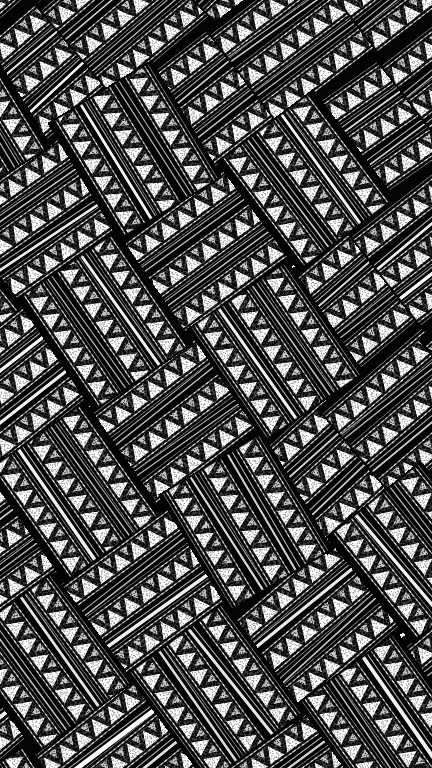
This pattern is drawn by a Shadertoy shader. Its source:

```glsl
const float BLOCK = 0.284;   // block side, in canvas widths
const float LANES = 3.0;     // ornamented bands per block
const float INK = 0.015;

float hash(vec2 p) {
    vec3 q = fract(vec3(p.xyx) * 0.1031);
    q += dot(q, q.yzx + 33.33);
    return fract((q.x + q.y) * q.z);
}

float cover(float d, float px) {
    return 1.0 - smoothstep(-0.5 * px, 0.5 * px, d);
}

float lineMask(float x, float halfWidth, float px) {
    return cover(abs(x) - halfWidth, px);
}

vec2 rotate(vec2 p, float angle) {
    float c = cos(angle), s = sin(angle);
    return vec2(c * p.x - s * p.y, s * p.x + c * p.y);
}

// Distance to the nearest scattered cell point
float cellular(vec2 p) {
    vec2 base = floor(p);
    float nearest = 2.0;
    for (int j = -1; j <= 1; j++)
    for (int i = -1; i <= 1; i++) {
        vec2 c = base + vec2(i, j);
        vec2 point = c + vec2(hash(c), hash(c + 71.7));
        nearest = min(nearest, length(p - point));
    }
    return nearest;
}

float triangleDistance(vec2 p, float halfBase, float halfHeight) {
    vec2 normal = normalize(vec2(2.0 * halfHeight, halfBase));
    float side = dot(vec2(abs(p.x), p.y - halfHeight), normal);
    return max(-p.y - halfHeight, side);
}

// Large and small triangles parted by a dark speckled zigzag
float triangleBand(vec2 p, float grain, float px) {
    vec2 large = vec2(mod(p.x, 0.5) - 0.25, p.y);
    vec2 small = vec2(mod(p.x + 0.25, 0.5) - 0.25, 0.09 - p.y);
    float dLarge = triangleDistance(large, 0.205, 0.2);
    float dSmall = triangleDistance(small, 0.105, 0.11);
    float zigzag = mix(0.02, 0.25, smoothstep(0.2, 0.8, grain));
    zigzag *= cover(abs(p.y) - 0.23, px);
    float speckle = smoothstep(0.1, 0.45, grain);
    float value = mix(max(zigzag, INK), mix(0.25, 0.78, speckle), cover(dSmall, px));
    return mix(value, mix(0.62, 0.99, speckle), cover(dLarge, px));
}

// Stitched inner rails, and a fainter outer rail on some lanes
float rails(vec2 p, float grain, float seed, float px) {
    float y = abs(p.y);
    float stitch = 0.65 + 0.22 * sin(p.x * 48.0) + 0.1 * sin(p.x * 19.0 + p.y * 7.0);
    float inner = lineMask(y - 0.275, 0.016, px) * stitch;
    float outer = lineMask(y - 0.36, 0.011, px) * mix(0.25, 0.7, grain);
    return max(inner, outer * step(0.4, fract(seed * 7.0 + step(0.0, p.y) * 0.37)));
}

// Light slits between bands, each with its own width and slant
float slits(float along, float t, vec2 id, float bias, float px) {
    float edge = floor(t + 0.5);
    float seed = hash(id + edge * 13.7);
    float slant = (hash(id + edge * 5.3 + 9.0) - 0.5) * 0.08;
    float x = t - edge - slant * along;
    float width = mix(0.016, 0.05, seed * seed * bias);
    float inside = step(0.5, edge) * step(edge, LANES - 0.5);
    float main = lineMask(x + 0.04, width, px) * mix(0.65, 0.99, seed);
    float thin = lineMask(x - 0.085, 0.014, px) * 0.65;
    return inside * max(main, thin);
}

float shadeBlock(vec2 p, vec2 id, float edge, float bias, float px) {
    float t = p.y * LANES + 0.5 * LANES;
    float lane = floor(t);
    float seed = hash(id + lane * 3.1);
    vec2 q = vec2(p.x * LANES + seed * 0.5, fract(t) - 0.5);
    float grain = cellular(vec2(q.x, t) * 17.0 + id * 37.0);
    float value = triangleBand(q, grain, px);
    value = max(value, rails(q, grain, seed, px));
    value = max(value, slits(p.x * LANES, t, id, bias, px));
    return mix(INK, value, smoothstep(0.008, 0.024, edge));
}

// The upper and right rims hold rising blocks only
float rimOf(vec2 cell) {
    float upper = step(1.5, cell.y - cell.x);
    float right = step(3.5, cell.x + cell.y) * step(0.5, cell.y);
    return max(upper, right);
}

void mainImage(out vec4 fragColor, in vec2 fragCoord) {
    vec2 uv = fragCoord / iResolution.x;
    float px = LANES / (BLOCK * iResolution.x);
    vec2 weave = rotate(uv - vec2(0.3125, 1.43), radians(55.0)) / BLOCK;
    vec2 home = floor(weave + 0.5);

    // Rising blocks lie below, falling blocks above
    vec2 local = vec2(0.0), id = home;
    float edge = -1.0;
    for (int layer = 0; layer < 2; layer++)
    for (int j = -1; j <= 1; j++)
    for (int i = -1; i <= 1; i++) {
        vec2 cell = home + vec2(i, j);
        float rim = rimOf(cell);
        float rising = max(mod(cell.x + cell.y, 2.0), rim);
        if (abs(rising + float(layer) - 1.0) > 0.5) continue;
        vec2 p = weave - cell;
        if (rising > 0.5) p = vec2(p.y, -p.x);
        float tilt = (hash(cell + 40.0) - 0.5) * 0.14;
        p = rotate(p, tilt - 0.065 * rising - 0.04 * rim);
        vec2 reach = mix(vec2(0.56, 0.495), vec2(0.68 + 0.27 * rim, 0.52), rising);
        vec2 inset = reach - abs(p);
        float d = min(inset.x, inset.y);
        if (d > 0.0) { local = p; id = cell; edge = d; }
    }

    float bias = mix(1.3, 0.5, fragCoord.y / iResolution.y);
    float gap = mix(INK, 0.95, step(0.5, hash(home + 8.0)));
    float value = edge > 0.0 ? shadeBlock(local, id, edge, bias, px) : gap;
    fragColor = vec4(vec3(value), 1.0);
}
```
